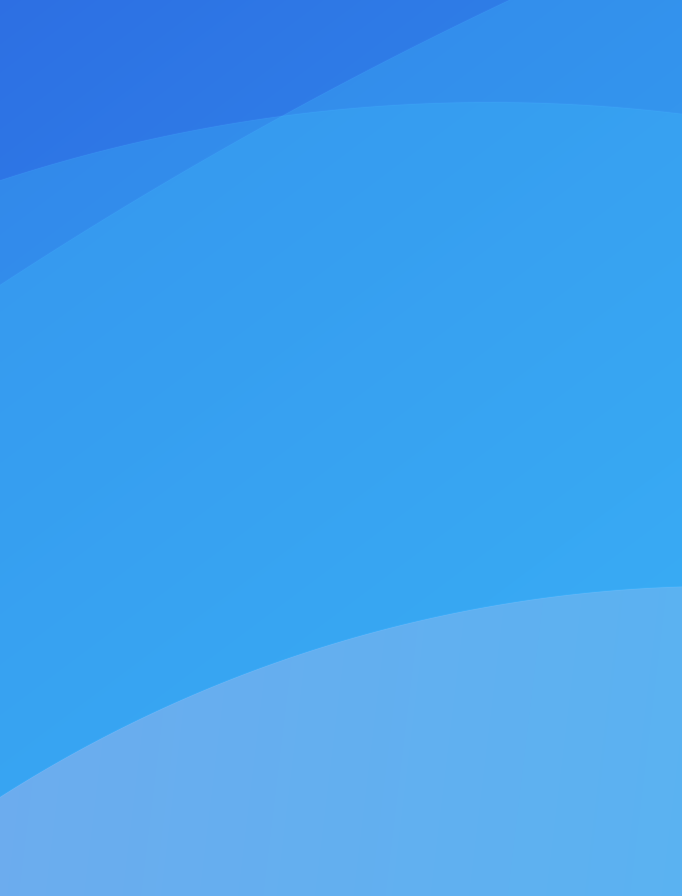
Reproduce this background procedurally as a Shadertoy shader.

```glsl
// Blue diagonal gradient crossed by broad translucent arcs, with a pale hill below.

// Signed distance to a disc, negative inside.
float discDistance(vec2 p, vec2 center, float radius) {
    return length(p - center) - radius;
}

// Smooth coverage of a shape, one pixel wide at its edge.
float coverage(float dist, float pixel) {
    return 1.0 - smoothstep(-0.5 * pixel, 0.5 * pixel, dist);
}

// Lays a tint over a colour inside a shape, with a faint light rim.
vec3 layer(vec3 below, vec3 tint, float opacity, float dist, float rim, float pixel) {
    vec3 color = mix(below, tint, opacity * coverage(dist, pixel));
    return color + rim * (1.0 - smoothstep(0.0, 0.0016, abs(dist)));
}

// Gradient running from the upper left to the lower right.
vec3 skyGradient(vec2 p) {
    float depth = dot(vec2(p.x, 1.0 - p.y), vec2(0.6, 0.8));
    return vec3(0.175, 0.435, 0.890) + depth * vec3(0.020, 0.155, 0.040);
}

// Pale gradient, turning from lavender blue to sky blue.
vec3 hillGradient(vec2 p) {
    const vec3 lavender = vec3(0.425, 0.675, 0.932);
    const vec3 paleSky = vec3(0.352, 0.698, 0.945);
    float across = clamp(p.x * 1.25 + (0.25 - p.y) * 0.15, 0.0, 1.0);
    return mix(lavender, paleSky, across);
}

void mainImage(out vec4 fragColor, in vec2 fragCoord) {
    // Canvas height is one unit.
    vec2 p = fragCoord / iResolution.y;
    float pixel = 1.0 / iResolution.y;

    const vec3 cyanTint = vec3(0.25, 0.77, 0.985);
    const float tintOpacity = 0.25;

    // Arcs
    float steepArc = discDistance(p, vec2(2.612, -3.320), 4.779);
    float shallowArc = discDistance(p, vec2(0.547, -0.872), 1.758);
    float hill = discDistance(p, vec2(0.807, -1.154), 1.500);

    // Layers from back to front
    vec3 color = skyGradient(p);
    color = layer(color, cyanTint, tintOpacity, steepArc, 0.012, pixel);
    color = layer(color, cyanTint, tintOpacity, shallowArc, 0.012, pixel);
    color = layer(color, hillGradient(p), 1.0, hill, 0.020, pixel);

    fragColor = vec4(color, 1.0);
}
```
